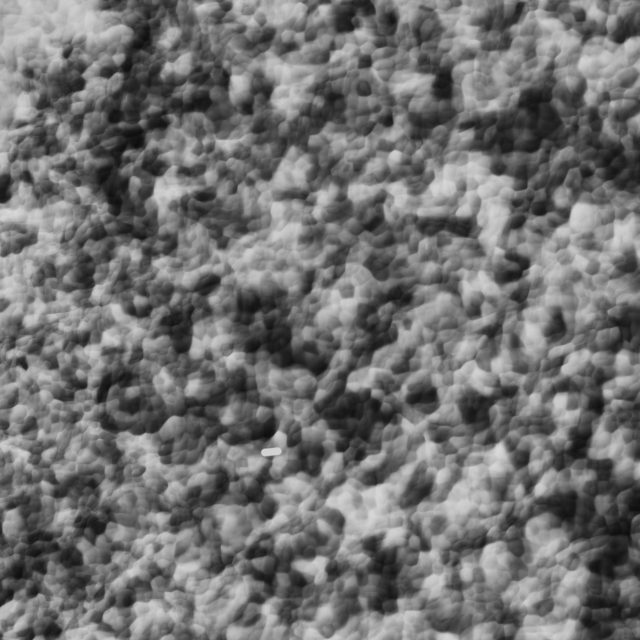
Write a WebGL 2 fragment shader that draws this texture.

```glsl
#version 300 es
precision highp float;

#define GRAIN_CELLS 33.0
#define GRAIN_SOFTNESS 6.0
#define GRAIN_LEAN 1.2
#define STRETCH 1.15
#define MID_GREY 0.452
#define TONE_RANGE 0.43
#define CONTRAST 0.5
#define CREVICE_WIDTH 0.034

uniform vec2 u_resolution;
out vec4 fragColor;

vec3 hash3(vec2 cell) {
    vec3 h = fract(cell.xyx * vec3(0.1031, 0.1030, 0.0973));
    h += dot(h, h.yzx + 33.33);
    return fract((h.xxy + h.yzz) * h.zyx);
}

// Softly blended cells, each with its own shade and a tilt towards the light.
// Dividing by the weight norm keeps the variance close to one everywhere.
float grains(vec2 p, float seed) {
    const vec2 light = vec2(-0.6, 0.8);
    p += seed * vec2(17.3, 9.7);
    vec2 base = floor(p);
    float total = 0.0;
    float norm = 0.0;
    for (int y = -1; y <= 1; y++) {
        for (int x = -1; x <= 1; x++) {
            vec2 cell = base + vec2(x, y);
            vec3 rnd = hash3(cell + 50.0);
            vec2 offset = p - cell - mix(vec2(0.12), vec2(0.88), rnd.xy);
            float weight = exp(-GRAIN_SOFTNESS * dot(offset, offset));
            float shade = (rnd.z * 2.0 - 1.0) * 1.73;
            total += weight * (shade + GRAIN_LEAN * dot(offset, light));
            norm += weight * weight;
        }
    }
    return total * inversesqrt(norm);
}

float segmentDistance(vec2 p, vec2 a, vec2 b) {
    vec2 along = b - a;
    float t = clamp(dot(p - a, along) / dot(along, along), 0.0, 1.0);
    return length(p - a - along * t);
}

float patchGlow(vec2 p, vec2 centre, vec2 radius) {
    vec2 q = (p - centre) / radius;
    return exp(-dot(q, q));
}

void main() {
    vec2 uv = gl_FragCoord.xy / u_resolution;
    float pixel = 1.0 / min(u_resolution.x, u_resolution.y);

    // Gently bent coordinates, stretched along the rising diagonal
    vec2 bent = uv + 0.004 * sin(uv.yx * vec2(41.0, 37.0) + 3.0 * sin(uv * 19.0));
    vec2 p = vec2((bent.x + bent.y) / STRETCH, bent.y - bent.x) * 0.7071;
    // Undo the rotation so that the light direction stays fixed
    p = vec2(p.x - p.y, p.x + p.y) * 0.7071;

    // Grain layers, finer towards the left side
    float fineness = 1.0 - smoothstep(0.05, 0.45, uv.x);
    float broad = grains(p * 5.0, 1.0);
    float clumps = grains(p * GRAIN_CELLS * 0.45, 2.0);
    float lumps = grains(p * GRAIN_CELLS, 3.0);
    float small = grains(p * GRAIN_CELLS * 1.8, 4.0);
    float dust = grains(p * GRAIN_CELLS * 3.3, 5.0);
    float tone = 0.22 * broad
               + 0.32 * clumps
               + mix(0.68, 0.42, fineness) * lumps
               + mix(0.48, 0.60, fineness) * small
               + mix(0.14, 0.26, fineness) * dust;

    // Pale corner and the dark crevice beside it
    float ragged = 0.012 * clumps + 0.008 * lumps;
    float corner = smoothstep(-0.03, 0.05, (uv.y - uv.x - 0.81) * 0.7071 + ragged);
    float creviceGap = segmentDistance(uv, vec2(0.27, 1.02), vec2(0.18, 0.74)) + ragged;
    float crevice = exp(-pow(creviceGap / CREVICE_WIDTH, 2.0));
    tone *= 1.0 - 0.5 * corner;
    tone += 1.35 * corner - 1.0 * crevice;

    // Uneven lighting
    tone += 0.95 * patchGlow(uv, vec2(0.0, 0.40), vec2(0.13, 0.22));
    tone += 0.35 * patchGlow(uv, vec2(0.72, 0.18), vec2(0.16, 0.14));
    tone -= 0.55 * patchGlow(uv, vec2(0.05, 0.14), vec2(0.13, 0.08));
    tone -= 0.60 * patchGlow(uv, vec2(1.0, 0.18), vec2(0.08, 0.18));
    tone -= 0.06;

    float grey = MID_GREY + TONE_RANGE * tanh(CONTRAST * tone);

    // Single pale flake
    float flake = segmentDistance(uv, vec2(0.414, 0.293), vec2(0.434, 0.295)) - 0.006;
    grey = mix(grey, 0.82, 1.0 - smoothstep(-pixel, pixel, flake));

    fragColor = vec4(vec3(grey), 1.0);
}
```
